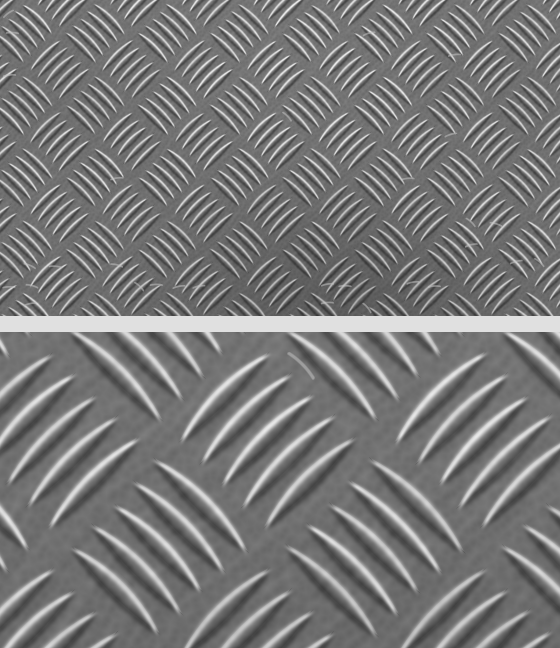
Top: the whole. Bottom: its middle third, enlarged.
Give the GLSL for this texture, as a WebGL 1 fragment shader.

```glsl
precision highp float;
// Five-bar tread plate: a 45 degree checkerboard of cells, each holding five
// raised crescent bars whose direction alternates from cell to cell. Bars get a
// bright upper ridge and a shadow; layered sines and cellular noise add wear.

uniform vec2 u_resolution;

#define PERIOD 0.228             // repeat distance, in canvas heights
#define ORIGIN vec2(0.758, 0.439) // centre of one falling group
#define BAR_SPACING 0.197        // the sizes below are in cell widths
#define BAR_HALF_LENGTH 0.425
#define BAR_TOP 0.062
#define BAR_BOTTOM 0.036
#define RIDGE_WIDTH 0.021
#define PLATE_GREY 0.44
#define RIDGE_GREY 0.87
#define SHADOW_GREY 0.26
#define GRAIN 0.045
#define SCRATCH_GRID 15.0

float hash(vec2 p) {
  return fract(sin(dot(p, vec2(127.1, 311.7))) * 43758.55);
}

vec2 hash2(vec2 p) {
  return vec2(hash(p), hash(p + 37.3));
}

float bell(float x) {
  return exp(-x * x);
}

// Distance to the nearest scattered feature point
float cellular(vec2 p) {
  vec2 id = floor(p), f = fract(p);
  float nearest = 2.0;
  for (int j = -1; j <= 1; j++) {
    for (int i = -1; i <= 1; i++) {
      vec2 o = vec2(float(i), float(j));
      nearest = min(nearest, length(o + hash2(id + o) - f));
    }
  }
  return nearest;
}

// Fine rubbed streaks running up to the right
float streaks(vec2 p) {
  float along = p.x + p.y, across = p.y - p.x;
  float s = sin(across * 83.0 + 2.0 * sin(along * 9.0));
  s += sin(across * 191.0 + 3.0 * sin(along * 13.0 + 1.7));
  s += sin(across * 317.0 + 4.0 * sin(along * 17.0 + 4.1));
  return s / 3.0;
}

// Uneven light: brighter above, dim toward the lower middle
float plateLight(vec2 p, float aspect) {
  float dim = bell((p.x - 0.58 * aspect) / 0.65) * bell(p.y / 0.3);
  float drift = sin(p.x * 4.1 + 1.3 * p.y) * sin(p.y * 5.3 + 0.8);
  return 0.98 + 0.06 * p.y - 0.13 * dim + 0.025 * drift;
}

// Grey of the plate and its bars; uv has one group per unit cell
float tread(vec2 uv, float plate, float aa) {
  vec2 cell = floor(uv + 0.5);
  vec2 q = uv - cell;
  if (mod(cell.x + cell.y, 2.0) < 0.5) q = q.yx;

  // Nearest bar, with slight differences in length, rise and polish
  float bar = clamp(floor(q.y / BAR_SPACING + 0.5), -2.0, 2.0);
  vec2 seed = cell * 7.0 + bar;
  float y = q.y - bar * BAR_SPACING;
  float t = q.x / (BAR_HALF_LENGTH * mix(0.95, 1.03, hash(seed)));
  float arch = 1.0 - t * t;
  float top = BAR_TOP * arch * mix(0.9, 1.1, hash(seed + 5.1));
  float bottom = -BAR_BOTTOM * arch;
  float polish = mix(0.78, 1.0, hash(seed + 9.7));

  // Shadow, sloped face, then the lit ridge
  float ends = 1.0 - smoothstep(0.82, 1.04, abs(t));
  float shadow = bell((y - bottom + 0.006) / 0.025) * ends;
  float inside = smoothstep(-aa, aa, min(top - y, y - bottom));
  float slope = clamp((y - bottom) / max(top - bottom, 0.01), 0.0, 1.0);
  float grey = mix(plate, mix(0.33, 0.57, slope), inside);
  grey = mix(grey, SHADOW_GREY, 0.8 * shadow);
  float width = RIDGE_WIDTH * mix(0.65, 1.1, clamp(arch, 0.0, 1.0));
  float ridge = bell((y - top + 0.014) / width) * ends;
  return mix(grey, RIDGE_GREY, ridge * polish);
}

// Short bright nicks, more frequent near the lower edge
float scratches(vec2 p, float aa) {
  vec2 g = p * SCRATCH_GRID, id = floor(g);
  vec2 f = fract(g) - 0.5 - 0.3 * (hash2(id) - 0.5);
  float angle = mix(-0.9, 0.7, hash(id + 3.3));
  vec2 dir = vec2(cos(angle), sin(angle));
  float x = dot(f, dir), y = dot(f, vec2(-dir.y, dir.x));
  float d = length(vec2(max(abs(x) - 0.27, 0.0), y + 0.4 * x * x));
  float chance = 0.02 + 0.3 * (1.0 - smoothstep(0.08, 0.3, p.y));
  float line = 1.0 - smoothstep(0.01, 0.025 + aa, d);
  return line * step(hash(id + 8.9), chance);
}

void main() {
  vec2 p = gl_FragCoord.xy / u_resolution.y;
  float pixel = 1.0 / u_resolution.y;
  vec2 c = (p - ORIGIN) / PERIOD;
  vec2 uv = vec2(c.x + c.y, c.y - c.x);

  float mottle = cellular(p * 95.0) - 0.5;
  float wear = GRAIN * (mottle + 0.5 * streaks(p));
  float grey = tread(uv, PLATE_GREY, pixel / PERIOD) + wear;
  grey *= plateLight(p, u_resolution.x / u_resolution.y);
  grey = mix(grey, 0.76, 0.55 * scratches(p, pixel * SCRATCH_GRID));
  gl_FragColor = vec4(vec3(clamp(grey, 0.0, 1.0)), 1.0);
}
```
